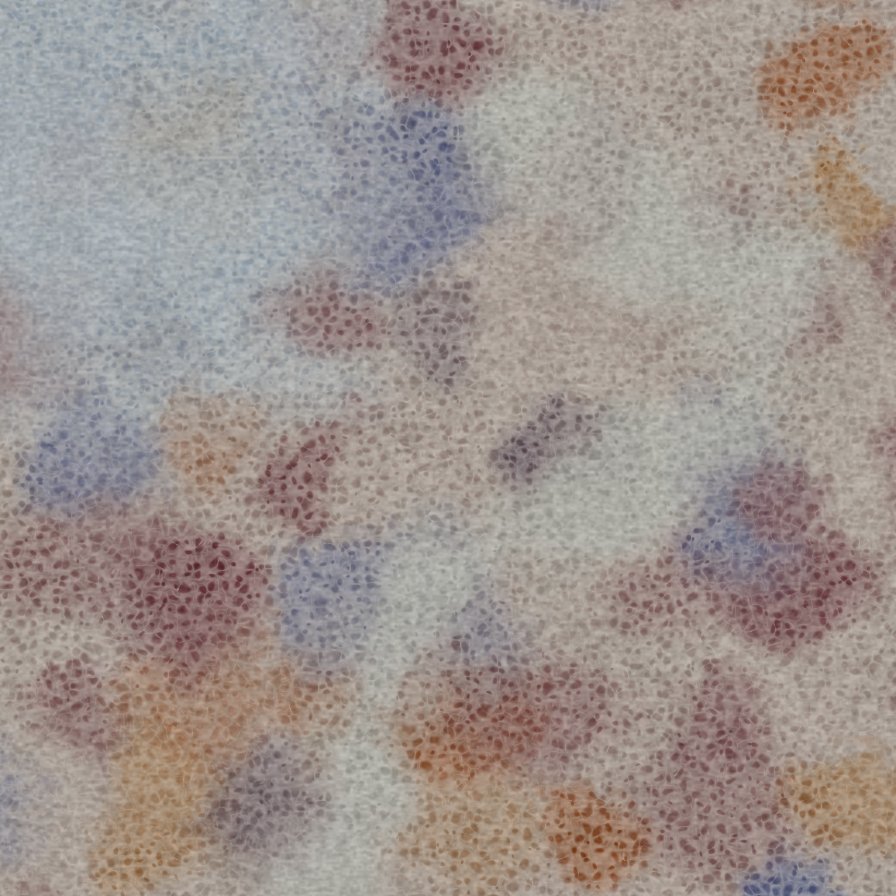
Give the GLSL for this texture, as a WebGL 1 fragment shader.

```glsl
precision highp float;
// Soft pigment blooms on pale felted paper: jittered blobs are layered over a wash,
// left thin along a winding pale band, then broken up by cellular pits, a web of
// light fibres and a fine woven grain.

#define BLOOM_CELLS 7.0
#define BLOOM_COVER 0.86
#define BLOOM_OPACITY 0.92
#define BLOOM_WARP 0.055
#define BAND_WIDTH 0.13
#define PIT_CELLS 74.0
#define PIT_DEPTH 0.75
#define FIBRE_SCALE 62.0
#define FIBRE_LIGHT 0.34
#define GRAIN 0.075

uniform vec2 u_resolution;

const vec3 PAPER = vec3(0.69, 0.69, 0.66);
const vec3 SKY = vec3(0.64, 0.68, 0.71);
const vec3 HAZE = vec3(0.65, 0.595, 0.56);
const vec3 FIBRE = vec3(0.82, 0.80, 0.77);
const vec3 ROSE = vec3(0.50, 0.36, 0.37);
const vec3 RUSSET = vec3(0.59, 0.39, 0.27);
const vec3 OCHRE = vec3(0.63, 0.49, 0.35);
const vec3 SLATE = vec3(0.43, 0.46, 0.57);
const vec3 PLUM = vec3(0.44, 0.39, 0.42);

float hash(vec2 p) {
  vec3 q = fract(vec3(p.xyx) * 0.1031);
  q += dot(q, q.yzx + 33.33);
  return fract((q.x + q.y) * q.z);
}

vec2 hash2(vec2 p) {
  return vec2(hash(p + 17.3), hash(p + 71.9));
}

float noise(vec2 p) {
  vec2 i = floor(p), f = fract(p);
  f = f * f * (3.0 - 2.0 * f);
  return mix(mix(hash(i), hash(i + vec2(1.0, 0.0)), f.x),
             mix(hash(i + vec2(0.0, 1.0)), hash(i + 1.0), f.x), f.y);
}

float fbm(vec2 p) {
  float sum = 0.0, amp = 0.533;
  for (int i = 0; i < 4; i++) {
    sum += amp * noise(p);
    p = mat2(1.6, 1.2, -1.2, 1.6) * p + 9.7;
    amp *= 0.5;
  }
  return sum;
}

float segment(vec2 p, vec2 a, vec2 b) {
  vec2 d = b - a;
  return length(p - a - d * clamp(dot(p - a, d) / dot(d, d), 0.0, 1.0));
}

vec3 pigment(float h) {
  vec3 c = mix(ROSE, RUSSET, step(0.30, h));
  c = mix(c, OCHRE, step(0.47, h));
  c = mix(c, SLATE, step(0.69, h));
  return mix(c, PLUM, step(0.85, h));
}

// Distance to the nearest pit centre (x), gap to the next one (y), pit id (z)
vec3 cells(vec2 p) {
  vec2 base = floor(p);
  vec3 near = vec3(8.0, 8.0, 0.0);
  for (int y = -1; y <= 1; y++)
    for (int x = -1; x <= 1; x++) {
      vec2 id = base + vec2(x, y);
      float d = length(id + 0.1 + 0.8 * hash2(id) - p);
      if (d < near.x) near = vec3(d, near.x, hash(id + 5.1));
      else near.y = min(near.y, d);
    }
  return vec3(near.x, near.y - near.x, near.z);
}

// Thin winding light threads along the mid level of a noise field
float threads(vec2 p) {
  p += 0.7 * vec2(noise(p * 0.8 + 3.0), noise(p * 0.8 + 40.0));
  return smoothstep(0.22, 0.0, abs(noise(p) - 0.5));
}

// Layered blobs; thin lowers their opacity
vec3 blooms(vec3 color, vec2 p, float thin, float rough) {
  vec2 q = p * BLOOM_CELLS;
  vec2 base = floor(q);
  for (int y = -1; y <= 1; y++)
    for (int x = -1; x <= 1; x++) {
      vec2 id = base + vec2(x, y);
      vec2 offset = q - id - 0.2 - 0.6 * hash2(id);
      offset *= 1.0 + 0.25 * (hash2(id + 31.0) - 0.5);
      float radius = mix(0.42, 0.92, hash(id + 4.7));
      float body = smoothstep(radius, radius * 0.42, length(offset) + rough);
      float amount = step(hash(id + 8.3), BLOOM_COVER) * mix(0.5, 1.0, hash(id + 2.9));
      color = mix(color, pigment(hash(id + 12.6)), body * amount * thin * BLOOM_OPACITY);
    }
  return color;
}

void main() {
  vec2 p = gl_FragCoord.xy / u_resolution;
  vec2 drift = vec2(fbm(p * 9.0), fbm(p * 9.0 + 27.0)) - 0.5;
  vec2 fray = vec2(noise(p * 85.0), noise(p * 85.0 + 50.0)) - 0.5;

  // Pale band and the cool open corner
  float band = segment(p, vec2(0.35, -0.05), vec2(0.47, 0.35));
  band = min(band, segment(p, vec2(0.47, 0.35), vec2(0.83, 0.53)));
  band = min(band, segment(p, vec2(0.83, 0.53), vec2(0.89, 0.68)));
  band = min(band, segment(p, vec2(0.89, 0.68), vec2(0.58, 0.84)));
  float wander = 0.16 * drift.x + 0.012 * fray.x;
  float pale = smoothstep(BAND_WIDTH, 0.02, band + wander);
  float sky = smoothstep(0.42, 0.22, length(p - vec2(0.14, 0.86)) + wander);
  float open = max(pale, sky);

  // Wash and pigment
  vec3 color = mix(HAZE, PAPER, max(open, 0.5 * fbm(p * 6.0 + 60.0)));
  color = mix(color, SKY, 0.85 * sky);
  vec2 warped = p + BLOOM_WARP * 2.0 * drift + 0.012 * fray;
  color = blooms(color, warped, 1.0 - 0.88 * open, 0.12 * fray.y);
  color += 0.05 * (fbm(p * 16.0 + 13.0) - 0.5);

  // Dark pits deepen the local pigment
  vec3 cell = cells((p + 0.007 * fray) * PIT_CELLS);
  float size = mix(0.22, 0.55, cell.z);
  float pit = smoothstep(size, size * 0.35, cell.x);
  float patchy = mix(0.3, 1.0, smoothstep(0.3, 0.7, fbm(p * 7.0 + 80.0)));
  vec3 deep = color + 0.6 * (color - PAPER) - 0.085;
  color = mix(color, deep, pit * patchy * PIT_DEPTH);

  // Light fibres between the pits
  float web = 0.55 * smoothstep(0.22, 0.0, cell.y);
  web = max(web, 0.8 * threads(p * FIBRE_SCALE));
  web = max(web, 0.65 * threads(p.yx * FIBRE_SCALE * 1.7 + 90.0));
  color = mix(color, FIBRE, web * (1.0 - 0.7 * pit) * FIBRE_LIGHT * (1.0 - 0.35 * open));

  // Woven grain
  float weave = noise(p * vec2(130.0, 330.0)) + noise(p * 260.0 + 7.0) - 1.0;
  color += GRAIN * weave - 0.012;

  gl_FragColor = vec4(clamp(color, 0.0, 1.0), 1.0);
}
```
